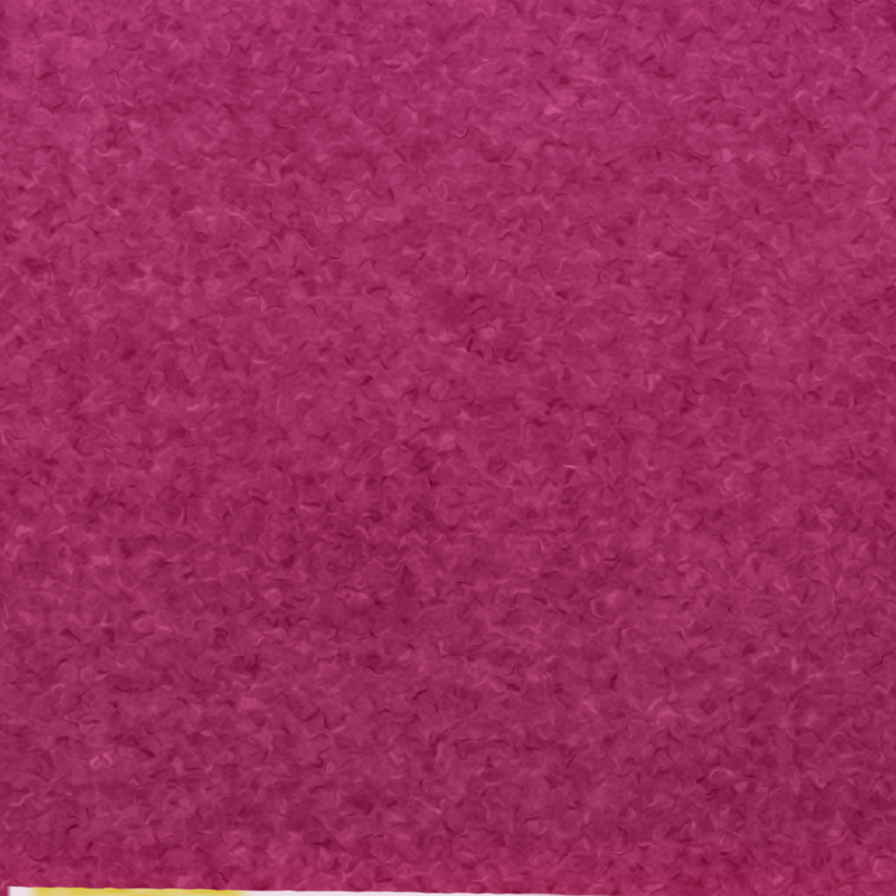
Write a three.js fragment shader that draws this texture.

```glsl
varying vec2 vUv;

#define TOP_COLOR vec3(0.645, 0.192, 0.398)
#define LOW_COLOR vec3(0.570, 0.150, 0.325)
#define GRAIN_TINT vec3(1.0, 0.92, 0.96)
#define RIM_WHITE vec3(0.93, 0.88, 0.92)
#define RIM_YELLOW vec3(0.86, 0.76, 0.22)
#define FLECK_CELLS 72.0
#define FLECK_RADII vec2(0.75, 0.30)
#define FLECK_GAIN 0.078
#define MOTTLE_GAIN 0.075
#define FINE_GAIN 0.050
#define BLOTCH_GAIN 0.030
#define RIM_HEIGHT 0.0105

float hash(vec2 p) {
  return fract(sin(dot(p, vec2(127.1, 311.7))) * 43758.5453);
}

float valueNoise(vec2 p) {
  vec2 cell = floor(p);
  vec2 f = fract(p);
  f = f * f * (3.0 - 2.0 * f);
  float low = mix(hash(cell), hash(cell + vec2(1.0, 0.0)), f.x);
  float high = mix(hash(cell + vec2(0.0, 1.0)), hash(cell + 1.0), f.x);
  return mix(low, high, f.y);
}

// Short fibres, light or dark, each turned at random but mostly level
float flecks(vec2 p) {
  vec2 home = floor(p);
  float sum = 0.0;
  for (int j = -1; j <= 1; j++) {
    for (int i = -1; i <= 1; i++) {
      vec2 cell = home + vec2(float(i), float(j));
      vec2 center = cell + vec2(hash(cell), hash(cell + 17.3));
      float angle = (hash(cell + 41.7) - 0.5) * 2.4;
      float c = cos(angle);
      float s = sin(angle);
      vec2 d = p - center;
      d = vec2(c * d.x + s * d.y, c * d.y - s * d.x) / FLECK_RADII;
      float tone = hash(cell + 73.9) * 2.0 - 1.0;
      sum += tone * (1.0 - smoothstep(0.35, 1.0, length(d)));
    }
  }
  return sum;
}

// Felted paper surface: blotches, mottle, fibres and fine grain
float paperGrain(vec2 uv) {
  vec2 warp = vec2(valueNoise(uv * 95.0), valueNoise(uv * 95.0 + 31.0)) - 0.5;
  vec2 p = uv + warp * 0.012;
  float grain = BLOTCH_GAIN * (valueNoise(uv * 9.0 + 5.0) - 0.5);
  grain += MOTTLE_GAIN * (valueNoise(p * vec2(55.0, 75.0)) - 0.5);
  grain += MOTTLE_GAIN * (valueNoise(p * vec2(115.0, 150.0) + 60.0) - 0.5);
  grain += FINE_GAIN * (valueNoise(uv * 256.0 + 90.0) - 0.5);
  grain += FLECK_GAIN * flecks(p * FLECK_CELLS);
  return grain;
}

// Thin bright sliver under the lower edge of the paper, tapering right
vec3 addRim(vec3 color, vec2 uv) {
  float wobble = (valueNoise(vec2(uv.x * 90.0, 3.0)) - 0.5) * 0.0015;
  float height = RIM_HEIGHT - 0.0144 * uv.x + wobble;
  float mask = 1.0 - smoothstep(height - 0.0015, height + 0.0015, uv.y);
  mask *= smoothstep(0.006, 0.014, uv.x) * (1.0 - smoothstep(0.55, 0.75, uv.x));
  float yellow = smoothstep(0.025, 0.05, uv.x) * (1.0 - smoothstep(0.25, 0.29, uv.x));
  yellow *= 0.5 + 0.5 * valueNoise(uv * vec2(45.0, 200.0));
  return mix(color, mix(RIM_WHITE, RIM_YELLOW, yellow), mask);
}

void main() {
  vec3 color = mix(LOW_COLOR, TOP_COLOR, smoothstep(-0.1, 1.1, vUv.y));
  color += vec3(0.05, 0.01, 0.02) * (1.0 - smoothstep(0.0, 0.09, vUv.y));
  color += GRAIN_TINT * paperGrain(vUv);
  gl_FragColor = vec4(addRim(color, vUv), 1.0);
}
```
